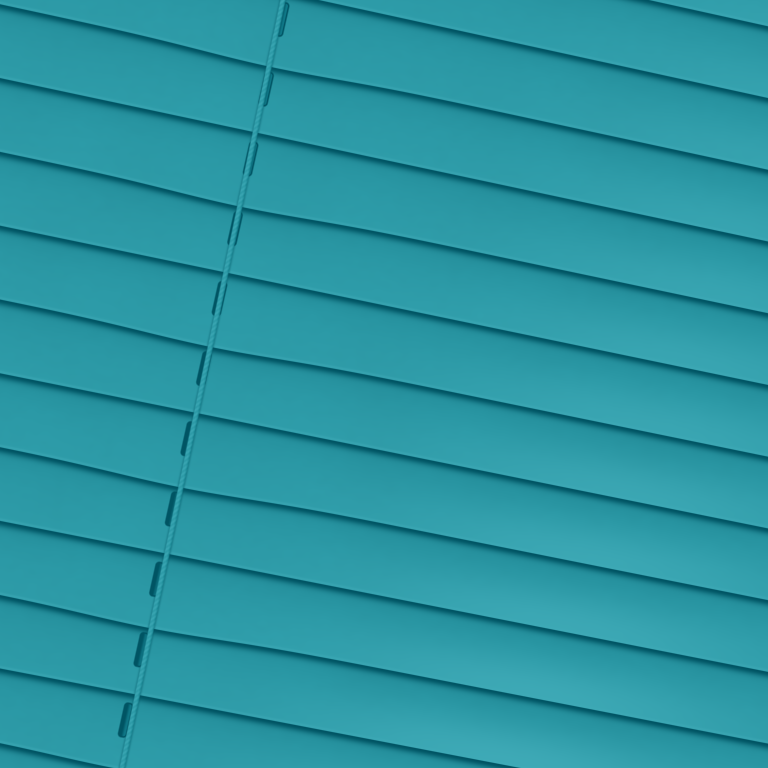
Write a Shadertoy shader that draws this texture.

```glsl
// Tilted teal venetian blind: overlapping slats, a ladder cord and its slots.

vec2 hashGradient(vec2 cell) {
    vec2 h = vec2(dot(cell, vec2(127.1, 311.7)), dot(cell, vec2(269.5, 183.3)));
    return 2.0 * fract(sin(h) * 43758.545) - 1.0;
}

float gradientNoise(vec2 p) {
    vec2 i = floor(p), f = fract(p);
    vec2 u = f * f * (3.0 - 2.0 * f);
    float low = mix(dot(hashGradient(i), f),
                    dot(hashGradient(i + vec2(1, 0)), f - vec2(1, 0)), u.x);
    float high = mix(dot(hashGradient(i + vec2(0, 1)), f - vec2(0, 1)),
                     dot(hashGradient(i + vec2(1, 1)), f - vec2(1, 1)), u.x);
    return mix(low, high, u.y);
}

float roundedBox(vec2 p, vec2 halfSize, float radius) {
    vec2 q = abs(p) - halfSize + radius;
    return length(max(q, 0.0)) + min(max(q.x, q.y), 0.0) - radius;
}

void mainImage(out vec4 fragColor, in vec2 fragCoord) {
    vec2 p = fragCoord / iResolution.xy;
    p.y = 1.0 - p.y; // measured downwards
    float aa = max(1.0 / iResolution.y, 0.0012);

    const vec3 base = vec3(0.17, 0.60, 0.65);
    const vec3 light = vec3(0.25, 0.67, 0.72);
    const vec3 deep = vec3(0.0, 0.33, 0.39);

    // Slat rows converge slightly to the right
    float pitch = 0.0961 - 0.0027 * p.x;
    float row = (p.y - 0.0065 - 0.2155 * p.x) / pitch;
    float cordX = p.x - (0.3685 - 0.2095 * p.y);

    // Every second slat sags a little where the cord holds it
    float sag = exp(-pow(cordX / 0.13, 2.0));
    float slat = row - 0.03 * sag * (1.0 + cos(3.14159 * row));
    float across = fract(slat);
    float below = across * pitch;
    float above = pitch - below;

    // Slat face: faint mottling and a diagonal sheen near the lower edge
    float mottle = gradientNoise(p * 9.0) + 0.6 * gradientNoise(p * vec2(60, 90));
    vec3 color = base * (1.0 + 0.02 * mottle);
    color += 0.018 * (across - 0.5);
    float sheenX = (p.x - 1.1 + 0.45 * p.y) / 0.27;
    float sheen = exp(-sheenX * sheenX) * smoothstep(0.15, 0.9, across);
    color = mix(color, light, sheen * mix(0.35, 0.9, p.y));

    // Lit rim, then the shadow thrown on the slat beneath
    color = mix(color, light, 0.45 * exp(-pow((above - 0.003) / 0.0018, 2.0)));
    float shadow = 0.82 * exp(-pow(below / 0.0066, 2.0)) + 0.18 * exp(-below / 0.018);
    shadow = max(shadow, 1.0 - smoothstep(0.0, 1.5 * aa, above));
    color = mix(color, deep, shadow);

    // One rounded slot per slat, drifting out from behind the cord
    vec2 slotP = vec2(p.x - (0.3724 - 0.2227 * p.y), (fract(row) - 0.365) * 0.0911);
    float slot = roundedBox(slotP, vec2(0.0063, 0.0225), 0.005);
    vec3 slotColor = mix(deep, vec3(0.06, 0.47, 0.53),
                         smoothstep(-0.002, 0.003, slotP.x) * smoothstep(0.001, 0.003, -slot));
    color = mix(color, slotColor, 1.0 - smoothstep(-aa, aa, slot));

    // Twisted cord with a soft shadow on both sides
    float cord = abs(cordX) * 0.979;
    color = mix(color, deep, 0.5 * exp(-pow(cord / 0.0048, 4.0)));
    float twist = sin(p.y * 900.0 + cordX * 700.0);
    vec3 cordColor = mix(base, light, 0.35 + 0.25 * twist) - 0.08 * smoothstep(0.0, 0.0035, cordX);
    color = mix(color, cordColor, 1.0 - smoothstep(0.0033 - aa, 0.0033 + aa, cord));

    fragColor = vec4(color, 1.0);
}
```
